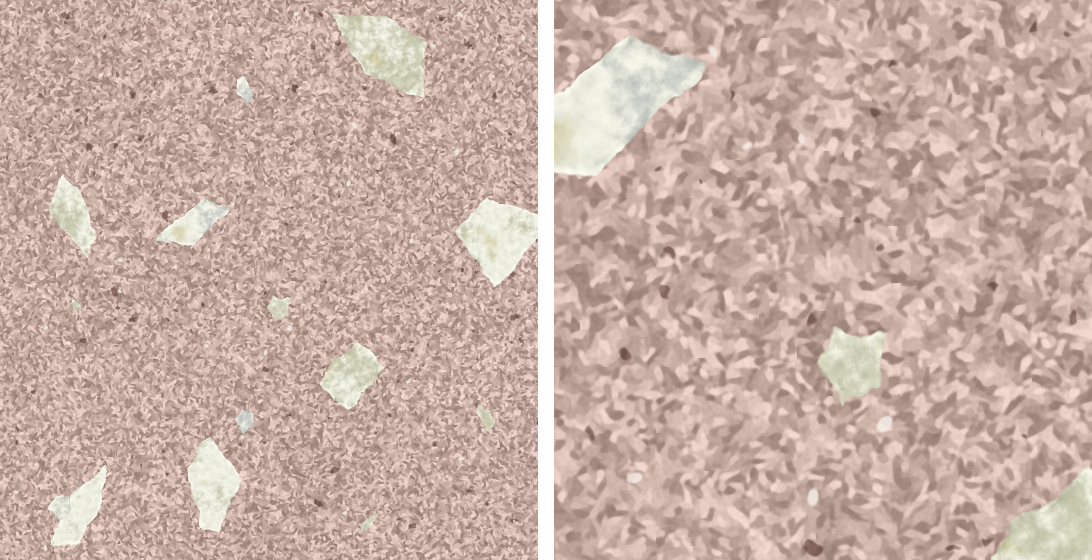
Left: the whole. Right: its middle third, enlarged.
Write a Shadertoy shader that draws this texture.

```glsl
const vec3 MATRIX_COLOR = vec3(0.775, 0.670, 0.632);
const vec3 PIT_COLOR    = vec3(0.45, 0.33, 0.30);
const vec3 SPECK_COLOR  = vec3(0.95, 0.92, 0.89);
const vec3 CHIP_PALE    = vec3(0.93, 0.93, 0.88);
const vec3 CHIP_GREEN   = vec3(0.79, 0.79, 0.69);
const vec3 CHIP_GREY    = vec3(0.77, 0.79, 0.77);
const vec3 CHIP_STAIN   = vec3(0.80, 0.77, 0.58);

const float GRAIN_CELL     = 0.0056;
const float GRAIN_STRETCH  = 1.7;
const float GRAIN_CONTRAST = 0.36;
const float CHIP_CELL      = 0.25;
const float CHIP_SIDES     = 5.0;
const float PEBBLE_CELL    = 0.19;
const float EDGE_SOFTNESS  = 0.0012;
const float TAU            = 6.2831853;

vec3 hash3(vec2 p) {
    vec3 q = fract(vec3(p.xyx) * vec3(0.1031, 0.1030, 0.0973));
    q += dot(q, q.yxz + 33.33);
    return fract((q.xxy + q.yzz) * q.zyx);
}

mat2 rotation(float a) {
    float c = cos(a), s = sin(a);
    return mat2(c, s, -s, c);
}

float cornerGradient(vec2 cell, vec2 offset) {
    float a = TAU * hash3(cell).x;
    return dot(vec2(cos(a), sin(a)), offset);
}

// Gradient noise, roughly -0.7 to 0.7
float gradientNoise(vec2 p) {
    vec2 i = floor(p), f = fract(p);
    vec2 u = f * f * f * (f * (f * 6.0 - 15.0) + 10.0);
    vec2 e = vec2(1.0, 0.0);
    float low  = mix(cornerGradient(i, f), cornerGradient(i + e.xy, f - e.xy), u.x);
    float high = mix(cornerGradient(i + e.yx, f - e.yx), cornerGradient(i + e.xx, f - e.xx), u.x);
    return mix(low, high, u.y);
}

float fbm(vec2 p) {
    float sum = 0.0, amp = 0.6;
    for (int i = 0; i < 4; i++) {
        sum += amp * gradientNoise(p);
        p = rotation(0.6) * p * 2.1 + 7.3;
        amp *= 0.55;
    }
    return sum;
}

// Tone of tightly packed, randomly turned flakes, blended where they meet
float flakeTone(vec2 p) {
    vec2 q = p / GRAIN_CELL, home = floor(q);
    float sum = 0.0, total = 0.0;
    for (int y = -1; y <= 1; y++)
    for (int x = -1; x <= 1; x++) {
        vec2 cell = home + vec2(x, y);
        vec3 h = hash3(cell + 31.0), tone = hash3(cell + 217.0);
        vec2 d = rotation(TAU * h.z) * (q - cell - h.xy);
        d *= vec2(1.0 / GRAIN_STRETCH, GRAIN_STRETCH);
        float weight = exp(-7.0 * length(d));
        sum += weight * (tone.x - 0.5);
        total += weight;
    }
    return sum / total;
}

// Irregular polygon cut by half planes
float chipDistance(vec2 p, float radius, vec2 seed) {
    float d = -1.0;
    for (float k = 0.0; k < CHIP_SIDES; k++) {
        vec3 h = hash3(seed + 13.7 * (k + 1.0));
        float a = TAU * (k + 0.75 * (h.x - 0.5)) / CHIP_SIDES;
        d = max(d, dot(p, vec2(cos(a), sin(a))) - radius * mix(0.6, 1.1, h.y));
    }
    return d;
}

// Nearest chip of a jittered grid: distance and two random traits
vec3 chipLayer(vec2 p, float size, vec2 radii, vec2 density, float seed) {
    vec3 nearest = vec3(1.0, 0.0, 0.0);
    vec2 home = floor(p / size);
    for (int y = -1; y <= 1; y++)
    for (int x = -1; x <= 1; x++) {
        vec2 cell = home + vec2(x, y);
        vec3 h = hash3(cell + seed), trait = hash3(cell + seed + 91.0);
        vec2 center = (cell + 0.5 + 0.42 * (h.xy - 0.5)) * size;
        if (h.z > mix(density.x, density.y, clamp(center.y, 0.0, 1.0))) continue;
        float stretch = mix(1.05, 1.5, trait.y);
        vec2 q = rotation(TAU * trait.x) * (p - center) * vec2(1.0 / stretch, stretch);
        float d = chipDistance(q, mix(radii.x, radii.y, trait.z), cell + seed);
        if (d < nearest.x) nearest = vec3(d, trait.zx);
    }
    return nearest;
}

// Sparse small dots, one at most in each cell
float dotMask(vec2 p, float size, float chance, float radius, float seed, float blur) {
    vec2 cell = floor(p / size);
    vec3 h = hash3(cell + seed), shape = hash3(cell + seed + 53.0);
    vec2 d = p - (cell + mix(vec2(0.25), vec2(0.75), h.xy)) * size;
    d = rotation(TAU * shape.x) * d * vec2(0.8, 1.3);
    float r = radius * mix(0.5, 1.2, shape.y);
    return step(h.z, chance) * (1.0 - smoothstep(-blur, blur, length(d) - r));
}

vec3 matrixColor(vec2 p, float blur) {
    float tone = GRAIN_CONTRAST * flakeTone(p) + 0.04 * gradientNoise(p * 330.0);
    vec3 color = MATRIX_COLOR + tone + 0.035 * fbm(p * 3.0);
    vec2 ragged = p + 0.004 * vec2(gradientNoise(p * 150.0), gradientNoise(p * 150.0 + 40.0));
    float pits = dotMask(ragged, 0.045, 0.09, 0.006, 11.0, blur);
    pits = max(pits, dotMask(ragged, 0.022, 0.07, 0.003, 67.0, blur));
    color = mix(color, PIT_COLOR + 0.4 * tone, 0.8 * pits);
    return mix(color, SPECK_COLOR, 0.9 * dotMask(p, 0.05, 0.13, 0.004, 29.0, blur));
}

vec3 chipColor(vec2 p, vec3 chip) {
    float cloud = fbm(p * 17.0 + chip.y * 20.0);
    float crystal = fbm(p * 85.0);
    vec3 body = mix(CHIP_GREEN, CHIP_GREY, smoothstep(0.35, 0.65, chip.z));
    float pale = fract(chip.y * 7.3 + chip.z * 3.1) + 0.9 * cloud + 0.55 * crystal;
    vec3 color = mix(body, CHIP_PALE, smoothstep(0.2, 0.8, pale));
    color = mix(color, CHIP_STAIN, 0.6 * smoothstep(0.22, 0.5, fbm(p * 13.0 + 60.0)));
    float rim = smoothstep(-0.007, -0.001, chip.x);
    return color + 0.09 * crystal + 0.04 * rim * sign(cloud + 0.1);
}

void mainImage(out vec4 fragColor, in vec2 fragCoord) {
    vec2 p = fragCoord / iResolution.y;
    float blur = max(EDGE_SOFTNESS, 0.8 / iResolution.y);

    // Rough outlines for large chips and scattered pebbles
    vec2 warp = vec2(fbm(p * 26.0), fbm(p * 26.0 + 50.0));
    vec2 rough = p + 0.012 * warp;
    vec3 chip = chipLayer(rough, CHIP_CELL, vec2(0.045, 0.082), vec2(0.95, 0.45), 5.0);
    vec3 pebble = chipLayer(rough, PEBBLE_CELL, vec2(0.009, 0.022), vec2(0.35, 0.15), 140.0);
    if (pebble.x < chip.x) chip = pebble;

    vec3 color = matrixColor(p, blur);
    float shadow = 1.0 - smoothstep(0.0, 0.004, chip.x);
    color -= 0.06 * shadow * smoothstep(0.0, 0.3, gradientNoise(p * 20.0 + 9.0));
    color = mix(chipColor(p, chip), color, smoothstep(-blur, blur, chip.x));
    fragColor = vec4(clamp(color, 0.0, 1.0), 1.0);
}
```
